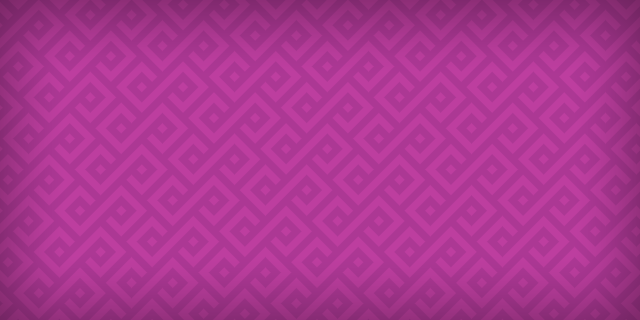
A WebGL 2 fragment shader for this pattern:

```glsl
#version 300 es
precision highp float;

uniform vec2 u_resolution;
out vec4 fragColor;

const vec3 GROUND_COLOR = vec3(0.675, 0.218, 0.582);
const vec3 LINE_COLOR = vec3(0.742, 0.243, 0.625);
const float CELL = 0.0322;                 // diagonal cell, in canvas heights
const vec2 ANCHOR = vec2(0.894, 0.5347);   // eye of one left-hand spiral
const vec2 STEP_A = vec2(2.0, -6.0);       // repeat vectors, in cells
const vec2 STEP_B = vec2(8.0, 10.0);

// Square-ended stroke of one cell width along an axis-aligned segment
float stroke(vec2 p, vec2 a, vec2 b) {
    vec2 d = abs(p - 0.5 * (a + b)) - 0.5 * abs(b - a) - 0.5;
    return max(d.x, d.y);
}

// Half of the S-shaped key: spine, three arms and the eye
float spiral(vec2 p) {
    float d = stroke(p, vec2(0.0), vec2(0.0, -4.0));
    d = min(d, stroke(p, vec2(0.0, -4.0), vec2(-4.0)));
    d = min(d, stroke(p, vec2(-4.0), vec2(-4.0, 0.0)));
    d = min(d, stroke(p, vec2(-4.0, 0.0), vec2(-2.0, 0.0)));
    return min(d, stroke(p, vec2(-2.0), vec2(-2.0)));
}

float doubleSpiral(vec2 p) {
    return min(spiral(p), spiral(-p));
}

// Nearest key on the skewed lattice
float keyPattern(vec2 p, vec2 stepA, vec2 stepB) {
    vec2 base = round(inverse(mat2(stepA, stepB)) * p);
    float d = 1e3;
    for (int j = -1; j <= 1; j++) {
        for (int i = -1; i <= 1; i++) {
            vec2 id = base + vec2(i, j);
            d = min(d, doubleSpiral(p - id.x * stepA - id.y * stepB));
        }
    }
    return d;
}

// Soft inner shadow along the four borders, a little deeper at the top
float borderLight(vec2 p, vec2 size, float blur, float topShift) {
    vec2 low = smoothstep(-blur, blur, p);
    vec2 high = smoothstep(-blur, blur, size - p - vec2(0.0, topShift));
    return low.x * low.y * high.x * high.y;
}

void main() {
    vec2 size = vec2(u_resolution.x / u_resolution.y, 1.0);
    vec2 p = gl_FragCoord.xy / u_resolution.y;

    // Diagonal axes, centred on the middle of a key
    vec2 q = (p - ANCHOR) / CELL;
    vec2 cell = vec2(q.x - q.y, q.x + q.y) - 2.0;

    float d = keyPattern(cell, STEP_A, STEP_B);
    float soft = 1.0 / (u_resolution.y * CELL);
    float line = 1.0 - smoothstep(-soft, soft, d);

    vec3 color = mix(GROUND_COLOR, LINE_COLOR, line);
    color *= mix(0.56, 1.0, borderLight(p, size, 0.22, 0.025));
    fragColor = vec4(color, 1.0);
}
```
